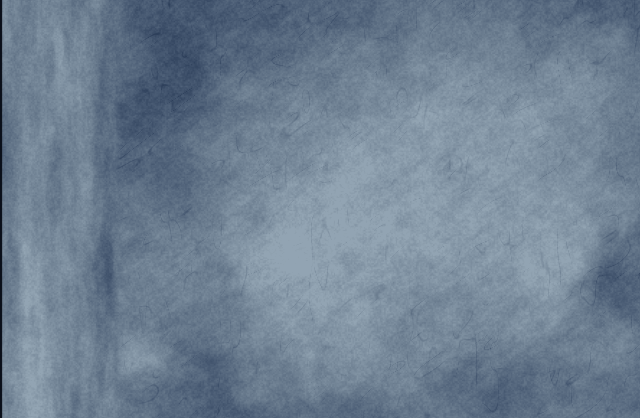
This background is drawn by a WebGL 1 fragment shader. Its source:

```glsl
precision highp float;
// Weathered blue plaster: a streaked side wall meets a cloudy main wall at a soft corner.
// Broad light and shade are warped Gaussian blobs; layered value noise adds clouds,
// mottling, brush strokes, hairline scratches and grain.
uniform vec2 u_resolution;

const vec3 DEEP_BLUE = vec3(0.20, 0.27, 0.365);
const vec3 PALE_BLUE = vec3(0.54, 0.61, 0.67);
const vec3 SHADE_TINT = vec3(-0.004, -0.003, 0.008);
const vec3 BORDER_COLOR = vec3(0.04, 0.06, 0.10);
const float BORDER_WIDTH = 0.0033;
const float CORNER_X = 0.183;
const float CORNER_SOFTNESS = 0.008;
const float WALL_TONE = 0.47;
const float SIDE_TONE = 0.63;
const float TONE_PIVOT = 0.60;
const float TONE_LIFT = 0.03;
const float CONTRAST = 1.15;
const float WARP = 0.16;
const float CLOUD_DEPTH = 0.40;
const float MOTTLE_DEPTH = 0.24;
const float STREAK_DEPTH = 0.50;
const float STROKE_DEPTH = 0.15;
const float GRAIN_DEPTH = 0.27;
const float SCRATCH_DEPTH = 0.15;

float hash(vec2 p) {
  vec3 q = fract(vec3(p.xyx) * 0.1031);
  q += dot(q, q.yzx + 33.33);
  return fract((q.x + q.y) * q.z);
}

float noise(vec2 p) {
  vec2 i = floor(p), f = fract(p);
  f = f * f * (3.0 - 2.0 * f);
  return mix(mix(hash(i), hash(i + vec2(1.0, 0.0)), f.x),
             mix(hash(i + vec2(0.0, 1.0)), hash(i + vec2(1.0)), f.x), f.y);
}

// Layered noise, roughly in 0..1
float fbm(vec2 p) {
  float sum = 0.0, weight = 0.5;
  for (int i = 0; i < 6; i++) {
    sum += weight * noise(p);
    p = mat2(1.6, 1.2, -1.2, 1.6) * p + 17.3;
    weight *= 0.52;
  }
  return sum;
}

float blob(vec2 p, vec2 center, vec2 radius) {
  vec2 d = (p - center) / radius;
  return exp(-dot(d, d));
}

// Broad light and shade of the main wall
float wallTone(vec2 p) {
  float t = WALL_TONE;
  t += 0.53 * blob(p, vec2(0.71, 0.53), vec2(0.24, 0.33));
  t += 0.32 * blob(p, vec2(0.45, 0.37), vec2(0.13, 0.27));
  t += 0.24 * blob(p, vec2(0.88, 0.28), vec2(0.07, 0.15));
  t += 0.15 * blob(p, vec2(0.90, 0.81), vec2(0.07, 0.08));
  t += 0.18 * blob(p, vec2(0.53, 0.17), vec2(0.10, 0.12));
  t += 0.34 * blob(p, vec2(0.24, 0.17), vec2(0.045, 0.07));
  t -= 0.22 * blob(p, vec2(0.24, 0.78), vec2(0.09, 0.22));
  t -= 0.18 * blob(p, vec2(0.34, 0.97), vec2(0.13, 0.13));
  t -= 0.15 * blob(p, vec2(0.76, 1.02), vec2(0.30, 0.14));
  t -= 0.27 * blob(p, vec2(0.34, 0.15), vec2(0.07, 0.11));
  t -= 0.22 * blob(p, vec2(0.47, 0.03), vec2(0.07, 0.06));
  t -= 0.26 * blob(p, vec2(0.99, 0.33), vec2(0.06, 0.13));
  t -= 0.18 * blob(p, vec2(0.80, 0.09), vec2(0.07, 0.09));
  return t;
}

// Broad light and shade of the side wall
float sideTone(vec2 p) {
  float t = SIDE_TONE;
  t += 0.30 * blob(p, vec2(0.06, 0.14), vec2(0.025, 0.42));
  t += 0.08 * blob(p, vec2(0.08, 0.85), vec2(0.05, 0.25));
  t -= 0.26 * blob(p, vec2(0.012, 0.67), vec2(0.02, 0.17));
  t -= 0.18 * blob(p, vec2(0.082, 0.55), vec2(0.014, 0.09));
  t -= 0.22 * blob(p, vec2(0.172, 0.62), vec2(0.026, 0.60));
  return t;
}

// Short hairlines along a bent, stretched noise field
float scratches(vec2 p, vec2 stretch) {
  vec2 bend = 0.02 * vec2(noise(p * 14.0), noise(p * 14.0 + 7.0));
  float line = abs(noise((p + bend) * stretch) - 0.5);
  float gaps = smoothstep(0.55, 0.85, noise(p * 23.0 + 41.0));
  return (1.0 - smoothstep(0.0, 0.04, line)) * gaps;
}

void main() {
  vec2 uv = gl_FragCoord.xy / u_resolution;
  vec2 p = vec2(uv.x * u_resolution.x / u_resolution.y, uv.y);

  // Main wall: warped shading, clouds, mottling and slanted strokes
  vec2 drift = vec2(fbm(p * 6.0), fbm(p * 6.0 + 31.0)) - 0.49;
  float wall = wallTone(uv + WARP * drift);
  wall += CLOUD_DEPTH * (fbm(p * 7.0 + drift + 9.0) - 0.49);
  wall += MOTTLE_DEPTH * (fbm(p * 27.0 + 2.0 * drift) - 0.49);
  vec2 slant = mat2(0.80, -0.60, 0.60, 0.80) * p;
  wall += STROKE_DEPTH * (fbm(slant * vec2(18.0, 80.0)) - 0.49);
  float marks = scratches(slant, vec2(12.0, 50.0)) + scratches(p + 5.0, vec2(42.0, 13.0));
  wall -= SCRATCH_DEPTH * marks;

  // Side wall: vertical brush streaks over mottling
  float side = sideTone(uv + vec2(0.02, 0.2) * drift);
  side += STREAK_DEPTH * (fbm(p * vec2(34.0, 6.0) + 3.0) - 0.49);
  side += MOTTLE_DEPTH * (fbm(p * vec2(50.0, 22.0)) - 0.49);

  // Soft, slightly wavering corner, contrast and fine grain
  float corner = CORNER_X + 0.008 * (noise(vec2(3.0, uv.y * 9.0)) - 0.5);
  float tone = mix(side, wall, smoothstep(-CORNER_SOFTNESS, CORNER_SOFTNESS, uv.x - corner));
  tone = (tone - TONE_PIVOT) * CONTRAST + TONE_PIVOT + TONE_LIFT;
  tone += GRAIN_DEPTH * (0.6 * noise(p * 290.0) + 0.4 * noise(p * 140.0) - 0.5);

  // Blue ramp, cooler in the shade, with a dark left border
  vec3 color = mix(DEEP_BLUE, PALE_BLUE, clamp(tone, -0.05, 1.1));
  color += SHADE_TINT * (1.0 - smoothstep(0.2, 0.7, tone));
  float edge = 0.75 / u_resolution.x;
  color = mix(BORDER_COLOR, color, smoothstep(BORDER_WIDTH - edge, BORDER_WIDTH + edge, uv.x));
  gl_FragColor = vec4(color, 1.0);
}
```
